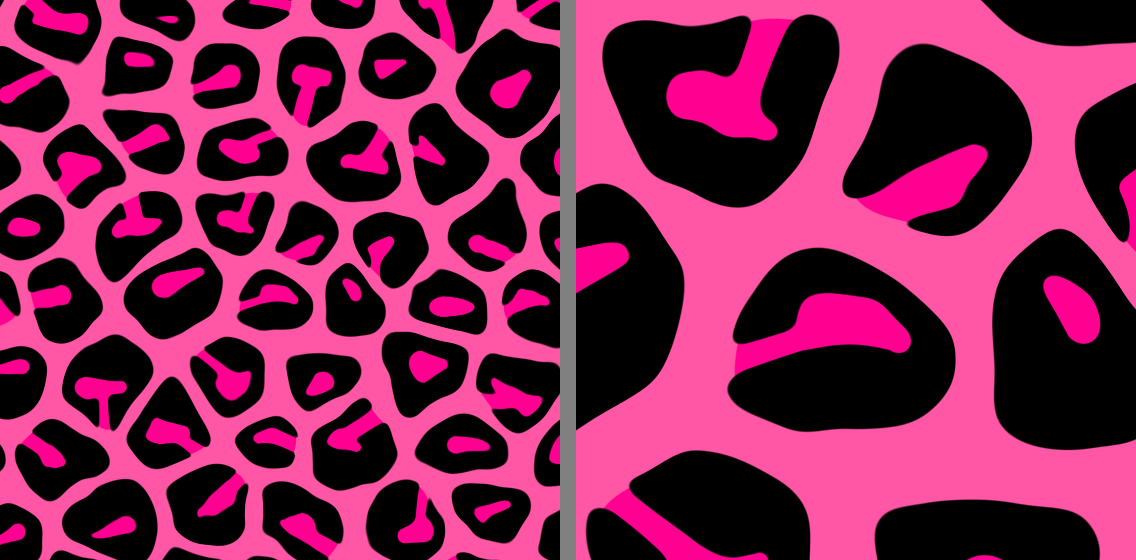
Left, the full canvas; right, a detail of the centre.
Write a WebGL 1 fragment shader that draws this pattern.

```glsl
precision highp float;

uniform vec2 u_resolution;

#define GRID vec2(5.8, 7.6)   // spots across and up
#define JITTER 0.62           // scatter of the spot centres
#define GAP 0.0115            // mean half width of the lanes
#define CORNER 80.0           // higher gives sharper spot corners
#define WARP 0.014            // large bends of the outline
#define WOBBLE 0.0065         // small bumps of the outline
#define RIM 0.021             // least thickness of the dark ring
#define RECESS 0.004          // how far a core stays inside its opening
#define OPEN_SHARE 0.68       // share of rings with an opening

const vec3 PINK = vec3(1.0, 0.34, 0.65);
const vec3 MAGENTA = vec3(1.0, 0.0, 0.57);
const vec3 BLACK = vec3(0.004, 0.0, 0.0);

vec2 hash2(vec2 p) {
  vec2 k = vec2(dot(p, vec2(127.1, 311.7)), dot(p, vec2(269.5, 183.3)));
  return fract(sin(k) * 43758.545);
}

// Smooth value noise, two channels from -1 to 1
vec2 noise2(vec2 p) {
  vec2 i = floor(p), f = fract(p);
  vec2 w = f * f * f * (f * (f * 6.0 - 15.0) + 10.0);
  vec2 low = mix(hash2(i), hash2(i + vec2(1.0, 0.0)), w.x);
  vec2 high = mix(hash2(i + vec2(0.0, 1.0)), hash2(i + 1.0), w.x);
  return 2.0 * mix(low, high, w.y) - 1.0;
}

float smoothMin(float a, float b, float k) {
  float h = max(k - abs(a - b), 0.0) / k;
  return min(a, b) - 0.25 * h * h * k;
}

vec2 direction(float angle) {
  return vec2(cos(angle), sin(angle));
}

// Capsule from a to b whose radius runs from ra to rb
float taperedCapsule(vec2 p, vec2 a, vec2 b, float ra, float rb) {
  vec2 pa = p - a, ba = b - a;
  float t = clamp(dot(pa, ba) / dot(ba, ba), 0.0, 1.0);
  return length(pa - ba * t) - mix(ra, rb, t);
}

// Centre of a spot on the staggered grid
vec2 spotCentre(vec2 id) {
  float stagger = 0.5 * mod(id.y, 2.0) - 0.25;
  return (id + 0.5 + vec2(stagger, 0.0) + JITTER * (hash2(id) - 0.5)) / GRID;
}

vec2 nearestSpot(vec2 p) {
  vec2 cell = floor(p * GRID), best = cell;
  float bestDistance = 10.0;
  for (int y = -2; y <= 2; y++) {
    for (int x = -2; x <= 2; x++) {
      vec2 id = cell + vec2(float(x), float(y));
      float d = distance(p, spotCentre(id));
      if (d < bestDistance) {
        bestDistance = d;
        best = id;
      }
    }
  }
  return best;
}

// Distance to the Voronoi border, with rounded corners
float borderDistance(vec2 p, vec2 id) {
  vec2 centre = spotCentre(id);
  float sum = 0.0;
  for (int y = -2; y <= 2; y++) {
    for (int x = -2; x <= 2; x++) {
      if (x == 0 && y == 0) continue;
      vec2 other = spotCentre(id + vec2(float(x), float(y)));
      float d = dot(0.5 * (centre + other) - p, normalize(other - centre));
      sum += exp(-CORNER * d);
    }
  }
  return -log(sum) / CORNER;
}

// Signed distance to the core and its opening, negative inside
float coreDistance(vec2 q, vec2 id, float inside, float bump) {
  vec2 size = hash2(id + 17.3), turn = hash2(id + 41.9), gate = hash2(id + 73.1);
  vec2 axis = direction(1.3 * (turn.x - 0.5)) * (turn.y < 0.5 ? -1.0 : 1.0);
  vec2 halfLength = axis * mix(0.017, 0.037, size.x);
  float core = taperedCapsule(q, -halfLength, halfLength, mix(0.016, 0.026, size.y), 0.009);
  core = -smoothMin(-core - 0.006 * bump, inside - RIM, 0.008);

  float width = gate.x < OPEN_SHARE ? mix(0.006, 0.014, fract(gate.x * 7.0)) : -0.2;
  vec2 exit = 0.14 * direction(6.2832 * gate.y);
  float opening = taperedCapsule(q, vec2(0.0), exit, width, width * 1.3);
  return smoothMin(core, opening - 0.002 * bump, 0.012);
}

void main() {
  float scale = min(u_resolution.x, u_resolution.y);
  vec2 p = gl_FragCoord.xy / scale;
  float edge = 0.8 / scale;

  // Spot outline, positive inside
  vec2 q = p + WARP * noise2(p * 9.0 + 3.7);
  vec2 bumps = noise2(p * 22.0 + 11.0);
  vec2 id = nearestSpot(q);
  float gap = GAP * mix(0.72, 1.28, hash2(id + 5.0).x);
  float inside = borderDistance(q, id) - gap + WOBBLE * bumps.x;

  // Dark ring around the core, with rounded lips at the opening
  float core = coreDistance(q - spotCentre(id), id, inside, bumps.y);
  float ring = smoothMin(inside, core, 0.01);

  vec3 color = mix(PINK, MAGENTA, smoothstep(-edge, edge, inside - RECESS));
  color = mix(color, BLACK, smoothstep(-edge, edge, ring));
  gl_FragColor = vec4(color, 1.0);
}
```
